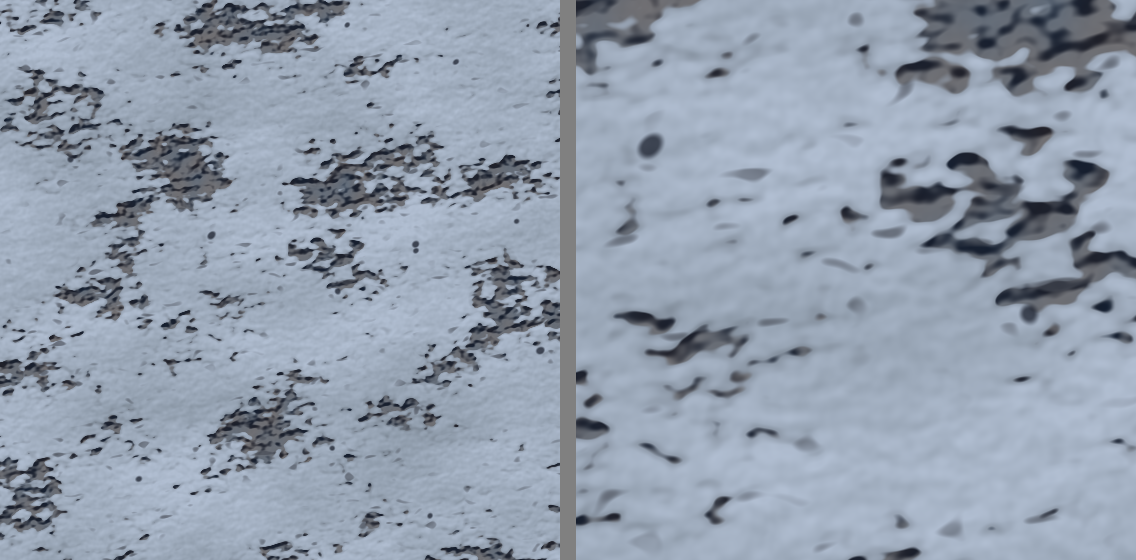
Left, the full canvas; right, a detail of the centre.
Give the GLSL for this texture, as a WebGL 1 fragment shader.

```glsl
precision highp float;
// Thin, trodden snow over stony ground. Broad stretched gradient noise decides
// where the ground is bare; fine noise breaks its rim into clumps of snow, and
// the step in exposure towards the top of the canvas darkens the crevices.

#define PATCH_SCALE vec2(3.5, 6.8)
#define CLUMP_SCALE vec2(37.0, 62.0)
#define SPECK_SCALE vec2(33.0, 66.0)
#define SLANT 0.13
#define BARE_LEVEL 0.35
#define CLUMP_WEIGHT 0.55
#define EDGE_WIDTH 0.13
#define SHADOW_REACH 0.006
#define SNOW_LIGHT vec3(0.670, 0.722, 0.795)
#define SNOW_SHADE vec3(0.550, 0.600, 0.658)
#define EARTH vec3(0.415, 0.430, 0.460)
#define CREVICE vec3(0.105, 0.125, 0.175)

uniform vec2 u_resolution;

float hash(vec2 cell) {
  vec3 h = fract(vec3(cell.xyx) * vec3(0.1031, 0.1030, 0.0973));
  h += dot(h, h.yzx + 33.33);
  return fract((h.x + h.y) * h.z);
}

float cornerSlope(vec2 cell, vec2 offset) {
  float angle = 6.2832 * hash(cell);
  return dot(vec2(cos(angle), sin(angle)), offset);
}

// Gradient noise, centred on zero with a spread of about a quarter.
float noise(vec2 p) {
  vec2 i = floor(p);
  vec2 f = p - i;
  vec2 u = f * f * f * (f * (f * 6.0 - 15.0) + 10.0);
  vec2 e = vec2(1.0, 0.0);
  float low = mix(cornerSlope(i, f), cornerSlope(i + e, f - e), u.x);
  float high = mix(cornerSlope(i + e.yx, f - e.yx),
                   cornerSlope(i + e.xx, f - e.xx), u.x);
  return 1.2 * mix(low, high, u.y);
}

float fbm(vec2 p) {
  float sum = 0.0;
  float weight = 1.0;
  for (int octave = 0; octave < 4; octave++) {
    sum += weight * noise(p);
    p = p * 2.07 + vec2(17.3, 41.7);
    weight *= 0.58;
  }
  return sum;
}

float clumps(vec2 p) {
  vec2 q = p * CLUMP_SCALE + 71.0;
  return noise(q) + 0.5 * noise(q * 2.1 + 9.0);
}

// Rare round stones: one jittered candidate per cell.
float pebbles(vec2 p) {
  vec2 grid = p * 13.0;
  vec2 base = floor(grid);
  float cover = 0.0;
  for (int y = -1; y <= 1; y++) {
    for (int x = -1; x <= 1; x++) {
      vec2 cell = base + vec2(float(x), float(y));
      vec2 centre = cell + vec2(hash(cell + 5.0), hash(cell + 23.0));
      float radius = mix(0.05, 0.09, hash(cell + 47.0));
      float disc = 1.0 - smoothstep(radius - 0.03, radius + 0.03,
                                    length(grid - centre));
      cover = max(cover, disc * step(0.9, hash(cell + 61.0)));
    }
  }
  return cover;
}

void main() {
  vec2 uv = gl_FragCoord.xy / u_resolution.y;
  vec2 p = vec2(uv.x, uv.y - SLANT * uv.x) + 3.0;
  p += 0.004 * vec2(noise(p * 24.0), noise(p * 24.0 + 50.0));
  vec2 above = p + vec2(-0.3, 1.0) * SHADOW_REACH;

  // Exposure of the ground, and how much snow stands just above each point
  float bare = fbm(p * PATCH_SCALE);
  float clump = clumps(p);
  float exposure = bare + CLUMP_WEIGHT * clump - BARE_LEVEL;
  float exposureAbove = fbm(above * PATCH_SCALE)
                      + CLUMP_WEIGHT * clumps(above) - BARE_LEVEL;
  float overhang = exposure - exposureAbove;
  float grit = noise(p * vec2(95.0, 130.0));

  // Snow: broad drifts, soft relief and grey slush near the bare patches
  float drift = fbm(p * vec2(2.6, 5.2) + 130.0);
  float slush = smoothstep(-0.32, 0.08, exposure);
  float light = 0.66 + 0.55 * drift - 0.55 * overhang + 0.2 * grit;
  vec3 snow = mix(SNOW_SHADE, SNOW_LIGHT, clamp(light, 0.0, 1.15));
  snow *= 1.0 - 0.13 * slush;

  // Ground: grey earth with dark gaps below the snow clumps
  float depth = 0.1 + 1.5 * overhang + 0.6 * grit;
  vec3 ground = mix(EARTH, CREVICE, smoothstep(-0.05, 0.75, depth));
  ground += vec3(0.022, 0.004, -0.012) * noise(p * 30.0 + 210.0) * 2.0;

  vec3 color = mix(snow, ground, smoothstep(-0.5, 0.5, exposure / EDGE_WIDTH));

  // Loose specks and stones lying on the snow
  float speck = smoothstep(0.42, 0.62, noise(p * SPECK_SCALE + 300.0));
  speck *= smoothstep(-0.45, 0.15, bare);
  color = mix(color, mix(EARTH, CREVICE, 0.45), 0.65 * speck);
  color = mix(color, CREVICE, 0.75 * pebbles(p));

  color += 0.012 * noise(p * 170.0 + 400.0);
  gl_FragColor = vec4(color, 1.0);
}
```
